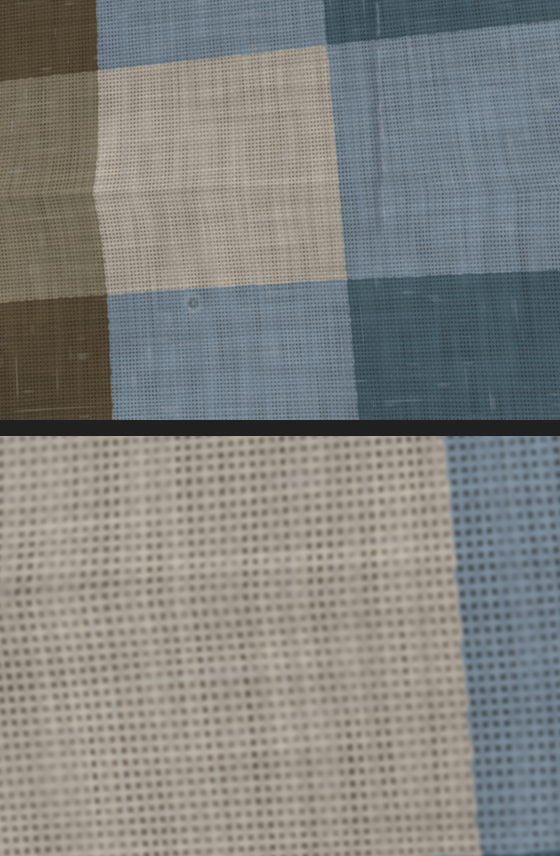
Top, the full canvas; bottom, a detail of the centre.
A Shadertoy shader for this texture:

```glsl
const vec3 BROWN = vec3(0.31, 0.27, 0.20);
const vec3 OLIVE = vec3(0.45, 0.42, 0.35);
const vec3 BLUE = vec3(0.43, 0.49, 0.54);
const vec3 CREAM = vec3(0.62, 0.59, 0.55);
const vec3 TEAL = vec3(0.26, 0.34, 0.38);
const vec3 LINT = vec3(0.66, 0.68, 0.68);
const vec2 THREADS = vec2(68.0, 58.0);  // threads across the central check
const float EDGE_BLUR = 0.003;
const float GAP_DEPTH = 0.24;
const float THREAD_VARIATION = 0.09;
const float CREASE_Y = 0.54;
const vec2 KNOT = vec2(0.46, 0.279);
const float TAU = 6.2831853;

float hash(vec2 p) {
    vec3 q = fract(vec3(p.xyx) * 0.1031);
    q += dot(q, q.yzx + 33.33);
    return fract((q.x + q.y) * q.z);
}

float noise(vec2 p) {
    vec2 i = floor(p), f = fract(p);
    f = f * f * (3.0 - 2.0 * f);
    return mix(mix(hash(i), hash(i + vec2(1, 0)), f.x),
               mix(hash(i + vec2(0, 1)), hash(i + vec2(1, 1)), f.x), f.y);
}

float fbm(vec2 p) {
    float sum = 0.0, amp = 0.5;
    for (int i = 0; i < 4; i++) {
        sum += amp * noise(p);
        p = p * 2.03 + 17.0;
        amp *= 0.5;
    }
    return sum;
}

// Check edges of the skewed cloth: x = left, y = right, z = bottom, w = top
vec4 checkEdges(vec2 p) {
    float fold = 0.026 * exp(-abs(p.y - CREASE_Y) / 0.11);
    return vec4(0.269 - 0.040 * p.y - fold, 0.854 - 0.085 * p.y,
                0.280 + (0.079 - 0.016 * p.x) * p.x, 0.806 + 0.110 * p.x);
}

float softStep(float d, float blur) {
    return smoothstep(-blur, blur, d);
}

vec3 checkColor(vec2 p, vec4 edges, float blur) {
    float pastLeft = softStep(p.x - edges.x, blur);
    float pastRight = softStep(p.x - edges.y, blur);
    float band = softStep(p.y - edges.z, blur) * softStep(edges.w - p.y, blur);
    vec3 dark = mix(mix(BROWN, BLUE, pastLeft), TEAL, pastRight);
    vec3 light = mix(mix(OLIVE, CREAM, pastLeft), BLUE, pastRight);
    return mix(dark, light, band);
}

// Plain weave: open gaps, uneven threads and over-under relief
vec3 weave(vec2 t) {
    vec2 fade = 1.0 - smoothstep(0.35, 0.75, fwidth(t));
    t += 0.35 * (vec2(noise(t * vec2(0.3, 0.09)), noise(t * vec2(0.07, 0.3) + 40.0)) - 0.5);
    vec2 ridge = 0.5 + 0.5 * cos(TAU * t) * fade;
    float openness = 0.4 + 1.2 * noise(vec2(t.x * 0.8, t.y * 0.12));
    float gap = (1.0 - ridge.x) * (1.0 - ridge.y) * openness;
    float relief = cos(0.5 * TAU * t.x) * cos(0.5 * TAU * t.y) * fade.x * fade.y;
    float warpTone = noise(vec2(t.x * 0.9, t.y * 0.06)) - 0.5;
    float weftTone = noise(vec2(t.x * 0.06, t.y * 0.9) + 70.0) - 0.5;
    float tone = 1.05 + 0.03 * relief + 0.06 * (ridge.y - 0.5);
    tone += THREAD_VARIATION * (warpTone + weftTone);
    return vec3(tone) - GAP_DEPTH * gap * vec3(0.9, 1.0, 1.12);
}

void mainImage(out vec4 fragColor, in vec2 fragCoord) {
    vec2 p = fragCoord / iResolution.y;
    float pixel = 1.0 / iResolution.y;
    vec4 edges = checkEdges(p);
    vec2 cloth = (p - edges.xz) / (edges.yw - edges.xz);
    vec2 t = cloth * THREADS;

    // Dyed checks with slightly ragged borders
    vec2 ragged = 0.004 * (vec2(noise(t.yy * 0.7), noise(t.xx * 0.7 + 9.0)) - 0.5);
    vec3 color = checkColor(p + ragged, edges, max(EDGE_BLUR, pixel));
    color *= weave(t);

    // Uneven light and the horizontal crease
    color *= 0.93 + 0.15 * fbm(p * 3.5);
    float crease = p.y - CREASE_Y - 0.05 * (p.x - 0.22);
    float creaseReach = 1.0 - smoothstep(0.65, 0.95, p.x);
    color *= 1.0 + 0.05 * creaseReach * sign(crease) * exp(-abs(crease) / 0.04)
                 * smoothstep(0.0, 0.006, abs(crease));

    // Loose pale fibres
    float lint = smoothstep(0.82, 1.0, noise(t * vec2(0.13, 0.8) + 23.0));
    lint += smoothstep(0.86, 1.0, noise(t * vec2(0.8, 0.13) + 51.0));
    color = mix(color, LINT, 0.22 * min(lint, 1.0));

    // Pulled vertical thread with a shaded flank
    float pullX = p.x - 0.918 + 0.035 * (p.y - 0.44) + 0.008 * (noise(p.yy * 22.0) - 0.5);
    float pullReach = smoothstep(0.43, 0.47, p.y);
    float pull = exp(-pow(pullX / 0.004, 2.0)) * noise(vec2(p.y * 65.0, 3.0));
    float flank = exp(-pow((pullX + 0.014) / 0.011, 2.0));
    color *= 1.0 - 0.10 * flank * pullReach;
    color = mix(color, LINT, 0.42 * pull * pullReach);

    // Small snag: pale frayed ring around a dark opening
    vec2 k = (p - KNOT) * vec2(1.0, 0.85);
    float r = length(k) + 0.006 * (noise(p * 110.0) - 0.5);
    float ring = exp(-pow((r - 0.016) / 0.006, 2.0)) * (0.35 + 0.65 * noise(p * 75.0));
    color *= 1.0 - 0.28 * exp(-pow(r / 0.011, 2.0));
    color = mix(color, LINT, 0.50 * ring);
    color = mix(color, LINT, 0.55 * exp(-dot(k, k) / 0.00002));

    fragColor = vec4(clamp(color, 0.0, 1.0), 1.0);
}
```
